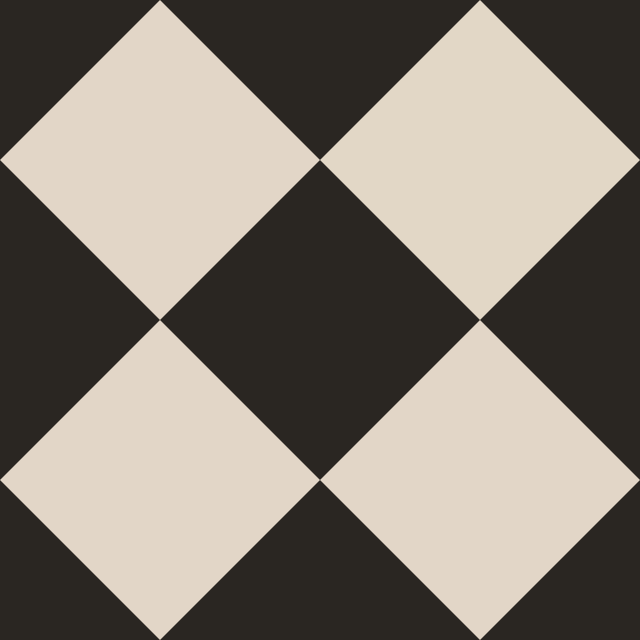
Give the GLSL for this pattern, as a Shadertoy shader.

```glsl
float hash(vec2 cell) {
    return fract(sin(dot(cell, vec2(127.1, 311.7))) * 43758.5453);
}

void mainImage(out vec4 fragColor, in vec2 fragCoord) {
    // Two repeats each way, one pale diamond per cell
    vec2 grid = fragCoord / iResolution.xy * 2.0;
    vec2 cell = mod(floor(grid), 2.0);
    vec2 p = abs(fract(grid) - 0.5);

    // Signed distance to the diamond, whose tips touch the cell sides
    float diamondDist = (p.x + p.y - 0.5) * 0.7071;
    float pixel = 2.0 / min(iResolution.x, iResolution.y);
    float diamond = smoothstep(0.6 * pixel, -0.6 * pixel, diamondDist);

    // Barely visible shift of hue between the pale diamonds
    vec3 cream = vec3(0.886, 0.842, 0.778);
    cream += vec3(0.0, 0.006, -0.004) * (hash(cell) - 0.5);
    vec3 charcoal = vec3(0.163, 0.148, 0.133);

    fragColor = vec4(mix(charcoal, cream, diamond), 1.0);
}
```
